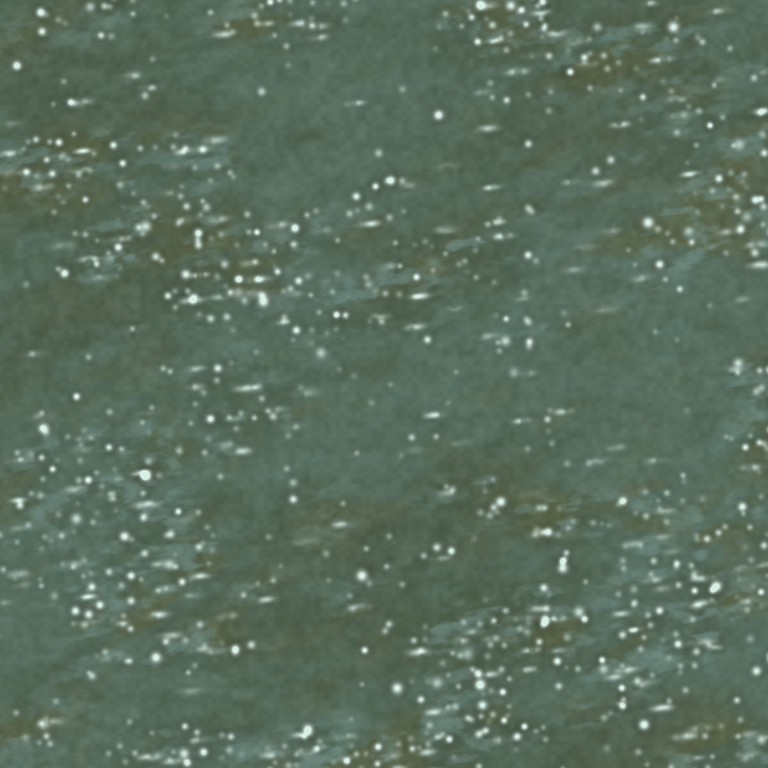
This texture is drawn by a three.js fragment shader. Its source:

```glsl
// Sunlit green water: slanted soft bands of teal and olive, strewn with
// small round glints and short dashes of light. Glints are jittered grid
// cells, thinned out by streaky noise; bright ones carry a dark rim.
#define SLANT 0.30
#define DASH_SLANT 0.10
#define GLINT_GAIN 1.25
#define RIM_DEPTH 0.36
#define GRAIN 0.036
#define OLIVE vec3(0.308, 0.374, 0.298)
#define TEAL vec3(0.342, 0.434, 0.382)
#define RUST vec3(0.355, 0.385, 0.260)
#define HAZE vec3(0.450, 0.565, 0.540)
#define LIGHT vec3(0.850, 0.940, 0.905)

varying vec2 vUv;

// Three random values per lattice point, without sine
vec3 hash3(vec2 p) {
  vec3 h = fract(p.xyx * vec3(0.1031, 0.1030, 0.0973));
  h += dot(h, h.yxz + 33.33);
  return fract((h.xxy + h.yzz) * h.zyx);
}

float noise(vec2 p) {
  vec2 i = floor(p), f = fract(p);
  f = f * f * (3.0 - 2.0 * f);
  vec2 e = vec2(0.0, 1.0);
  return mix(mix(hash3(i).x, hash3(i + e.yx).x, f.x),
             mix(hash3(i + e.xy).x, hash3(i + e.yy).x, f.x), f.y);
}

float fbm(vec2 p) {
  float sum = 0.0, gain = 0.533;
  for (int i = 0; i < 4; i++) {
    sum += gain * noise(p);
    p = p * 2.03 + 17.3;
    gain *= 0.5;
  }
  return sum;
}

vec2 turn(vec2 p, float angle) {
  float c = cos(angle), s = sin(angle);
  return vec2(c * p.x + s * p.y, c * p.y - s * p.x);
}

// Where glints gather: slanted patches, 0 sparse to 1 crowded
float crowding(vec2 p) {
  vec2 q = turn(p, SLANT);
  float n = 0.5 * noise(q * vec2(4.5, 11.0) + 41.0)
          + 0.5 * noise(q * vec2(10.0, 24.0) + 7.0);
  return smoothstep(0.42, 0.74, n);
}

// Adds one layer of soft spots: x is light, y is the dark rim
vec2 scatter(vec2 p, float angle, vec2 grid, vec2 size, float chance, float seed) {
  vec2 q = turn(p, angle), cell = floor(q * grid), sum = vec2(0.0);
  for (int y = -1; y <= 1; y++) {
    for (int x = -1; x <= 1; x++) {
      vec2 id = cell + vec2(float(x), float(y));
      vec3 place = hash3(id + seed);
      vec3 kind = hash3(id + seed + 57.0);
      vec2 centre = (id + 0.1 + 0.8 * place.xy) / grid;
      float odds = chance * mix(0.25, 2.5, crowding(turn(centre, -angle)));
      float power = step(place.z, odds) * mix(0.3, 1.0, kind.x);
      vec2 d = (q - centre) / (size * mix(0.85, 1.15, kind.y));
      float r2 = dot(d, d);
      sum += power * vec2(exp(-r2), power * exp(-0.28 * r2));
    }
  }
  return sum;
}

void main() {
  vec2 p = vUv;
  vec2 q = turn(p, SLANT);
  float crowd = crowding(p);

  // Water body: broad bands, finer streaks, warm stains and grain
  float band = fbm(q * vec2(3.0, 7.0) + 3.0);
  float streak = fbm(q * vec2(16.0, 42.0) + 29.0);
  float tone = smoothstep(0.25, 0.65, 0.6 * band + 0.4 * streak);
  vec3 color = mix(OLIVE, TEAL, tone);
  float stain = smoothstep(0.48, 0.75, fbm(q * vec2(12.0, 22.0) + 71.0));
  color = mix(color, RUST, stain * (0.2 + 0.5 * crowd));
  float wisp = smoothstep(0.46, 0.74, fbm(turn(p, 0.15) * vec2(32.0, 65.0) + 11.0));
  color = mix(color, HAZE, wisp * (0.10 + 0.50 * crowd));
  color += GRAIN * (noise(p * 150.0) + noise(p * 85.0 + 9.0) - 1.0);

  // Glints: large beads, common dots, faint specks, and broken dashes
  vec2 beads = scatter(p, 0.0, vec2(22.0), vec2(0.0060), 0.14, 3.0);
  vec2 dots = scatter(p, 0.2, vec2(40.0), vec2(0.0046), 0.15, 131.0);
  vec2 specks = scatter(p, 0.5, vec2(64.0), vec2(0.0040), 0.10, 277.0);
  vec2 dashes = scatter(p, DASH_SLANT, vec2(24.0, 46.0), vec2(0.0125, 0.0043), 0.15, 419.0);
  float gaps = noise(turn(p, DASH_SLANT) * vec2(105.0, 70.0));
  dashes *= 0.25 + 0.85 * smoothstep(0.2, 0.8, gaps);

  float light = 1.1 * beads.x + dots.x + 0.5 * specks.x + 0.8 * dashes.x;
  float rim = beads.y + 0.9 * dots.y + 0.3 * specks.y + 0.5 * dashes.y;
  color *= 1.0 - RIM_DEPTH * min(rim, 1.0) * vec3(0.9, 1.0, 1.1);
  color = mix(color, LIGHT, min(GLINT_GAIN * light, 1.0));
  gl_FragColor = vec4(color, 1.0);
}
```
